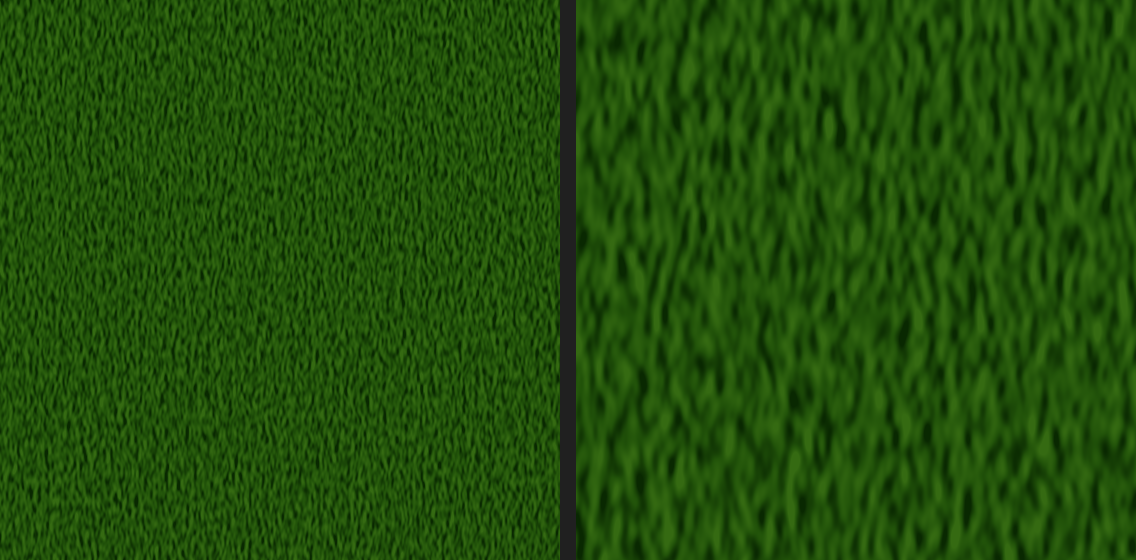
Left, the full canvas; right, a detail of the centre.
A Shadertoy shader for this texture:

```glsl
// Dense short turf: fine, near-vertical blades in deep greens.
// Three layers of stretched gradient noise with different leans are bent by
// a slow warp; their sum picks a colour from shadow through body to tip.

const vec3 SHADOW_GREEN = vec3(0.035, 0.155, 0.004);
const vec3 BODY_GREEN   = vec3(0.129, 0.322, 0.036);
const vec3 TIP_GREEN    = vec3(0.207, 0.415, 0.070);

const vec2  BLADE_CELLS_LEFT    = vec2(146.0, 58.0);  // noise cells per canvas
const vec2  BLADE_CELLS_UPRIGHT = vec2(133.0, 52.0);
const vec2  BLADE_CELLS_RIGHT   = vec2(155.0, 62.0);
const float LEAN = 0.18;                // sideways shift per height
const float CROSS_GRADIENT = 0.5;       // below 1 favours upright edges
const float BEND_CELLS  = 24.0;
const float BEND_AMOUNT = 0.005;
const float PATCH_CELLS  = 9.0;
const float PATCH_AMOUNT = 0.25;
const float CONTRAST = 3.6;             // brings the sum to unit spread
const float SHADOW_REACH = 2.4;         // spread at which a tone saturates
const float TIP_REACH    = 2.1;

// Integer hash of a lattice point, turned into a mostly sideways gradient
vec2 latticeGradient(vec2 cell) {
    uvec2 q = uvec2(ivec2(cell)) * uvec2(1597u, 3571u);
    uint h = (q.x ^ (q.y << 8)) * 40503u + q.y;
    h = (h ^ (h >> 15)) * 73244475u;
    h = (h ^ (h >> 13)) * 73244475u;
    h ^= h >> 16;
    float angle = 6.28319 * float(h & 65535u) / 65536.0;
    return vec2(cos(angle), CROSS_GRADIENT * sin(angle));
}

float gradientNoise(vec2 p) {
    vec2 cell = floor(p);
    vec2 f = p - cell;
    vec2 fade = f * f * f * (f * (f * 6.0 - 15.0) + 10.0);
    vec2 right = vec2(1.0, 0.0);
    vec2 up = vec2(0.0, 1.0);
    float bottomLeft  = dot(latticeGradient(cell), f);
    float bottomRight = dot(latticeGradient(cell + right), f - right);
    float topLeft     = dot(latticeGradient(cell + up), f - up);
    float topRight    = dot(latticeGradient(cell + 1.0), f - 1.0);
    return mix(mix(bottomLeft, bottomRight, fade.x),
               mix(topLeft, topRight, fade.x), fade.y);
}

// Upright streaks, sheared sideways by lean
float bladeLayer(vec2 uv, vec2 cells, float lean, float seed) {
    uv.x += lean * uv.y;
    return gradientNoise(uv * cells + seed);
}

vec3 grassColor(float tone) {
    vec3 lower = mix(SHADOW_GREEN, BODY_GREEN, clamp(1.0 + tone / SHADOW_REACH, 0.0, 1.0));
    return mix(lower, TIP_GREEN, clamp(tone / TIP_REACH, 0.0, 1.0));
}

void mainImage(out vec4 fragColor, in vec2 fragCoord) {
    vec2 uv = fragCoord / min(iResolution.x, iResolution.y);

    // Bend the blades so neighbours lean differently
    vec2 bent = uv;
    bent.x += BEND_AMOUNT * gradientNoise(uv * BEND_CELLS + 71.3);

    // Blades plus faint broad patches
    float tone = bladeLayer(bent, BLADE_CELLS_LEFT, LEAN, 211.4)
               + bladeLayer(bent, BLADE_CELLS_UPRIGHT, 0.0, 823.1)
               + bladeLayer(bent, BLADE_CELLS_RIGHT, -LEAN, 517.8);
    tone = CONTRAST * tone + PATCH_AMOUNT * gradientNoise(uv * PATCH_CELLS + 33.7);

    fragColor = vec4(grassColor(tone), 1.0);
}
```
